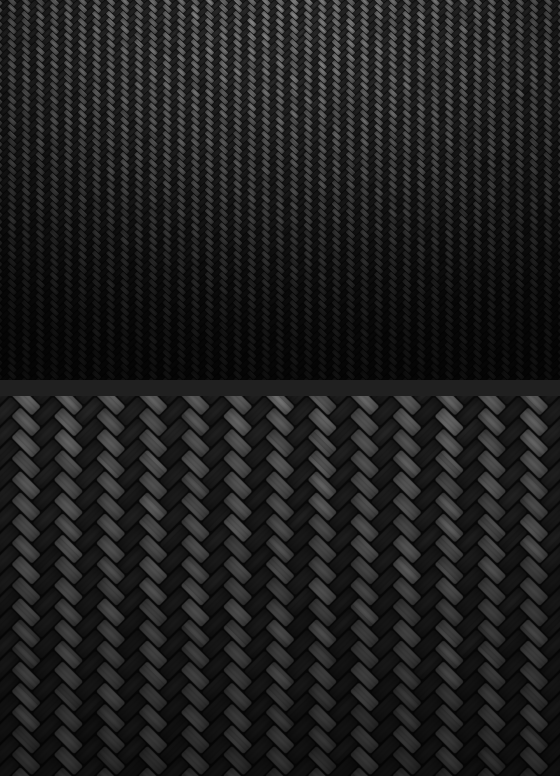
Top, the full canvas; bottom, a detail of the centre.
A WebGL 1 fragment shader for this texture:

```glsl
precision highp float;
// Black carbon-fibre twill: bright and dark slanted strands lit from the top centre.

uniform vec2 u_resolution;

const float COLUMNS = 39.7;        // column pairs across the canvas width
const float ROWS_PER_COLUMN = 2.0; // strands stacked in one column width
const float FIBRES = 3.0;          // fine threads in each strand
const vec3 BRIGHT_STRAND = vec3(0.47);
const vec3 DARK_STRAND = vec3(0.165);
const vec3 GAP = vec3(0.045);

float hash(vec2 p) {
  return fract(sin(dot(p, vec2(41.3, 289.1))) * 4375.85);
}

// Signed distance to a rounded box centred on the origin
float roundedBox(vec2 p, vec2 halfSize, float radius) {
  vec2 q = abs(p) - halfSize + radius;
  return length(max(q, 0.0)) + min(max(q.x, q.y), 0.0) - radius;
}

// One strand: pos.x runs -1..1 along it, pos.y runs -0.5..0.5 across it
vec3 strand(vec2 pos, vec2 id, vec3 tint, float blur) {
  float body = 1.0 - smoothstep(-blur, blur, roundedBox(pos, vec2(0.97, 0.43), 0.16));
  float bend = 1.0 - 0.32 * pos.x * pos.x;
  float crown = 1.0 - 0.9 * pos.y * pos.y;
  float thread = floor((pos.y + 0.5) * FIBRES);
  float grain = 0.88 + 0.24 * hash(id + vec2(thread * 7.0, 3.0));
  float groove = 0.95 + 0.05 * cos(6.2832 * (pos.y * FIBRES));
  float wear = 0.91 + 0.18 * hash(id);
  return mix(GAP, tint * bend * crown * grain * groove * wear, body);
}

// Two-over, two-under twill turned by 45 degrees
vec3 twill(vec2 p, float blur) {
  vec2 diagonal = vec2(p.x - p.y, p.x + p.y);
  vec2 cell = floor(diagonal);
  vec2 across = fract(diagonal) - 0.5;
  float phase = mod(cell.x + cell.y, 4.0);
  if (phase < 2.0) {
    float along = phase + across.x - 0.5;
    vec2 id = vec2(cell.x - phase, cell.y);
    return strand(vec2(along, across.y), id, BRIGHT_STRAND, blur);
  }
  float along = phase - 2.0 + across.y - 0.5;
  vec2 id = vec2(cell.x, cell.y - phase + 2.0);
  return strand(vec2(along, across.x), id, DARK_STRAND, blur);
}

// Soft light falling off from the top centre
float topLight(vec2 uv) {
  float reach = length((uv - vec2(0.5, 1.0)) * vec2(0.9, 1.0));
  return mix(1.0, 0.14, smoothstep(0.0, 1.05, reach));
}

void main() {
  float scale = COLUMNS * ROWS_PER_COLUMN / u_resolution.x;
  vec2 centre = 0.5 * u_resolution;

  // Average a grid of samples to smooth the fine weave
  vec3 weave = vec3(0.0);
  for (int y = 0; y < 3; y++) {
    for (int x = 0; x < 3; x++) {
      vec2 offset = (vec2(float(x), float(y)) - 1.0) / 3.0;
      vec2 p = (gl_FragCoord.xy + offset - centre) * scale;
      weave += twill(p + vec2(0.75, 0.0), max(0.04, 0.3 * scale));
    }
  }
  weave /= 9.0;

  gl_FragColor = vec4(weave * topLight(gl_FragCoord.xy / u_resolution), 1.0);
}
```
